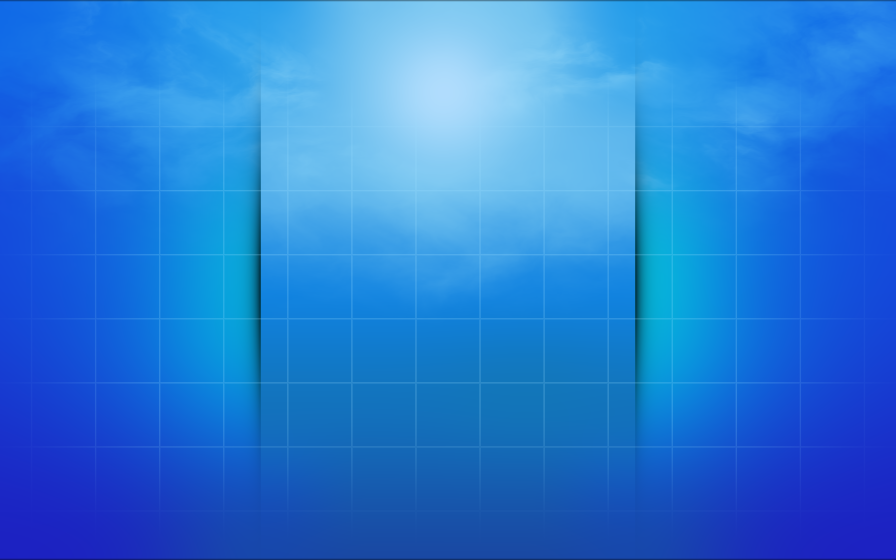
Give the GLSL for this background, as a Shadertoy shader.

```glsl
#define PANEL_HALF 0.3345
#define GRID_STEP 0.1144
#define GRID_SHIFT 0.0875
#define LINE_HALF 0.0009
#define LINE_ALPHA 0.24
#define SHADOW_WIDTH 0.012
#define SUN vec2(-0.008, 0.835)
#define CLOUD_SCALE vec2(5.0, 9.0)
#define OCTAVES 6

const vec3 DEEP = vec3(0.11, 0.13, 0.76);
const vec3 ROYAL = vec3(0.08, 0.27, 0.86);
const vec3 AZURE = vec3(0.04, 0.51, 0.88);
const vec3 AQUA = vec3(0.02, 0.73, 0.86);
const vec3 TEAL = vec3(0.07, 0.47, 0.70);
const vec3 MIST = vec3(0.47, 0.78, 0.94);
const vec3 SUNLIGHT = vec3(0.73, 0.88, 1.0);

vec2 gradient(vec2 cell) {
    float h = fract(sin(dot(cell, vec2(127.1, 311.7))) * 43758.5);
    return vec2(cos(6.2832 * h), sin(6.2832 * h));
}

float gradientNoise(vec2 p) {
    vec2 i = floor(p), f = p - i;
    vec2 u = f * f * f * (f * (f * 6.0 - 15.0) + 10.0);
    vec2 e = vec2(0.0, 1.0);
    float low = mix(dot(gradient(i), f), dot(gradient(i + e.yx), f - e.yx), u.x);
    float high = mix(dot(gradient(i + e.xy), f - e.xy), dot(gradient(i + e.yy), f - e.yy), u.x);
    return mix(low, high, u.y);
}

float fbm(vec2 p) {
    float sum = 0.0, amp = 0.6;
    for (int i = 0; i < OCTAVES; i++) {
        sum += amp * gradientNoise(p);
        p = mat2(1.6, 1.2, -1.2, 1.6) * p + 7.3;
        amp *= 0.53;
    }
    return sum;
}

float bell(float x) { return exp(-x * x); }

float blob(vec2 p, vec2 centre, vec2 radius) {
    vec2 d = (p - centre) / radius;
    return exp(-dot(d, d));
}

// Soft band around a segment, for guiding the clouds
float band(vec2 p, vec2 a, vec2 b, float width) {
    vec2 ab = b - a;
    float t = clamp(dot(p - a, ab) / dot(ab, ab), 0.0, 1.0);
    return bell(length(p - a - ab * t) / width);
}

// Blue field with aqua light beside the panel
vec3 outerField(vec2 p, float gap, float cloud) {
    vec3 col = mix(DEEP, ROYAL, smoothstep(0.0, 0.6, p.y));
    col = mix(col, vec3(0.09, 0.29, 0.66), 0.9 * bell(gap / 0.2) * (1.0 - smoothstep(0.0, 0.35, p.y)));
    col = mix(col, AZURE, bell(gap / 0.31) * smoothstep(0.0, 0.42, p.y));
    float strength = p.x > 0.0 ? 0.95 : 0.72;
    col = mix(col, AQUA, strength * bell(gap / 0.15) * bell((p.y - 0.5) / 0.24));
    float sky = smoothstep(0.6, 0.95, p.y + 0.16 * cloud);
    vec3 skyBlue = mix(vec3(0.05, 0.42, 0.91), vec3(0.10, 0.60, 0.92), bell(gap / 0.25));
    return mix(col, skyBlue, 0.85 * sky);
}

// Panel water below, mist above
vec3 panelField(vec2 p, float cloud) {
    vec3 col = mix(vec3(0.10, 0.27, 0.63), vec3(0.07, 0.46, 0.75), smoothstep(-0.06, 0.34, p.y));
    col = mix(col, vec3(0.06, 0.51, 0.88), smoothstep(0.28, 0.5, p.y));
    col = mix(col, TEAL, 0.45 * blob(p, vec2(0.14, 0.3), vec2(0.15, 0.1)));
    float mist = smoothstep(0.44, 0.71, p.y + 0.06 * cloud + 0.02 * bell(p.x / 0.16));
    return mix(col, MIST, mist * (0.72 + 0.24 * bell(p.x / 0.2) + 0.15 * cloud));
}

float gridLines(vec2 p, float pixel) {
    vec2 cell = vec2(p.x / GRID_STEP, (p.y - GRID_SHIFT) / GRID_STEP + 0.5);
    vec2 d = abs(fract(cell) - 0.5) * GRID_STEP;
    vec2 lines = 1.0 - smoothstep(vec2(LINE_HALF - 0.5 * pixel), vec2(LINE_HALF + 0.8 * pixel), d);
    float fade = smoothstep(0.02, 0.3, p.y) * (1.0 - smoothstep(0.68, 0.9, p.y));
    return max(lines.x, lines.y) * fade * (1.0 - smoothstep(0.45, 0.85, abs(p.x)));
}

void mainImage(out vec4 fragColor, in vec2 fragCoord) {
    float pixel = 1.0 / iResolution.y;
    vec2 p = vec2(fragCoord.x - 0.5 * iResolution.x, fragCoord.y) * pixel;
    float edge = abs(p.x) - PANEL_HALF;
    float gap = max(edge, 0.0);
    vec2 q = p * CLOUD_SCALE;
    float warp = fbm(q * 0.6 + 3.7);
    float cloud = fbm(q + 0.8 * vec2(warp, -warp));

    // Panel set into the field, dissolving at both ends
    float inside = 1.0 - smoothstep(-0.5 * pixel, 0.5 * pixel, edge);
    float body = smoothstep(0.06, 0.28, p.y) * (1.0 - smoothstep(0.74, 0.9, p.y));
    vec3 col = outerField(p, gap, cloud);
    float centre = 1.0 - smoothstep(-0.2, 0.0, edge);
    col = mix(col, panelField(p, cloud), inside * mix(body, 1.0, centre));

    // Sunlight and drifting clouds
    col = mix(col, MIST, 0.6 * blob(p, SUN, vec2(0.36, 0.2)));
    float soft = blob(p, vec2(-0.45, 0.82), vec2(0.26, 0.17)) + blob(p, vec2(0.73, 0.95), vec2(0.22, 0.1))
        + 0.8 * blob(p, vec2(0.46, 0.78), vec2(0.24, 0.13));
    col = mix(col, vec3(0.30, 0.69, 0.94), clamp(soft * (0.4 + 0.9 * cloud), 0.0, 0.7));
    float ridges = band(p, vec2(-0.60, 0.95), vec2(-0.27, 0.85), 0.055)
        + band(p, vec2(0.08, 0.84), vec2(0.34, 0.97), 0.045)
        + band(p, vec2(0.12, 0.84), vec2(0.36, 0.90), 0.04)
        + 0.6 * band(p, vec2(0.36, 0.70), vec2(0.54, 0.76), 0.045)
        + 0.6 * band(p, vec2(-0.31, 0.72), vec2(-0.08, 0.74), 0.05);
    float wisps = smoothstep(-0.15, 0.4, cloud) * min(ridges, 1.0);
    col = mix(col, vec3(0.54, 0.82, 0.96), 0.7 * wisps);
    col = mix(col, SUNLIGHT, 0.85 * blob(p, SUN, vec2(0.12, 0.12)));

    // Narrow shadows outside the panel edges
    float shadow = (1.0 - inside) * exp(-gap / SHADOW_WIDTH) * bell((p.y - 0.49) / 0.23);
    col = mix(col, vec3(0.0, 0.09, 0.13), 0.92 * shadow);

    // Grid and dark canvas rim
    col = mix(col, vec3(0.62, 0.88, 1.0), LINE_ALPHA * gridLines(p, pixel));
    float rim = min(p.y, 1.0 - p.y);
    col *= 0.6 + 0.4 * smoothstep(0.0, 0.004, rim);
    fragColor = vec4(col, 1.0);
}
```
